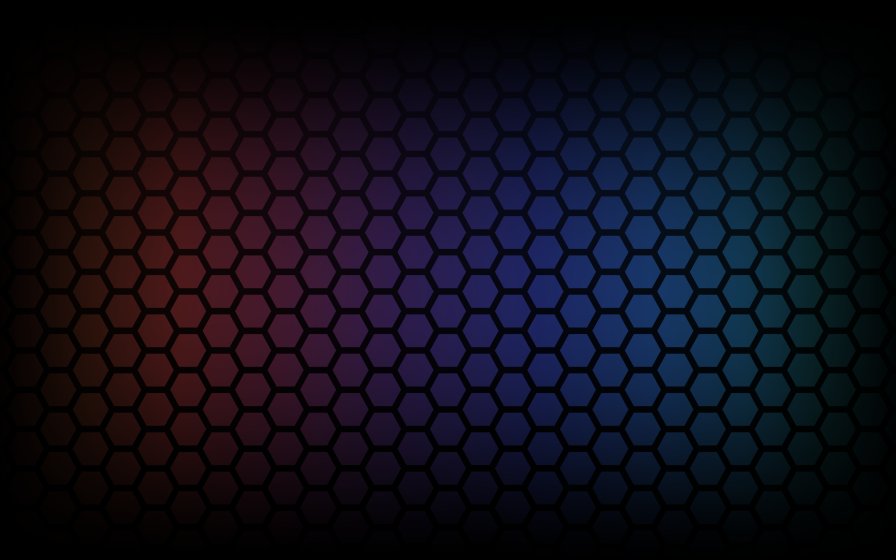
This background is drawn by a WebGL 1 fragment shader. Its source:

```glsl
precision mediump float;
// Dark honeycomb of flat-topped hexagons lit by a warm-to-cool band of light.

uniform vec2 u_resolution;

#define COLUMN_STEP 0.0580   // distance between hexagon columns, in canvas heights
#define ROW_STEP 0.0702      // distance between hexagons of one column
#define ROW_SHIFT 0.0146     // height of the central hexagon above the middle
#define TILE_RADIUS 0.417    // half height of a tile, where 0.5 leaves no gap
#define GLOW_HEIGHT 0.49     // height of the brightest level
#define GLOW_POWER 1.75      // steepness of the vertical fade
#define GAP_LOW 0.04         // gap brightness relative to tiles, at the bottom
#define GAP_HIGH 0.72        // the same at the top

// Distance measure of a hexagon in lattice units: 0.5 on its cell border.
float hexRadius(vec2 q) {
  q = abs(q);
  return max(q.y, 0.5 * q.y + 0.75 * q.x);
}

// Smallest hexagon measure over the two interleaved rectangular lattices.
float honeycomb(vec2 q) {
  vec2 period = vec2(2.0, 1.0);
  vec2 even = mod(q + 0.5 * period, period) - 0.5 * period;
  vec2 odd = mod(q, period) - 0.5 * period;
  return min(hexRadius(even), hexRadius(odd));
}

// Linear step from 0 at a to 1 at b.
float ramp(float a, float b, float x) {
  return clamp((x - a) / (b - a), 0.0, 1.0);
}

// Horizontal run of light: ember, red, plum, violet, blue, teal.
vec3 spectrum(float x) {
  vec3 c = vec3(0.012, 0.004, 0.004);
  c = mix(c, vec3(0.170, 0.072, 0.042), ramp(0.00, 0.10, x));
  c = mix(c, vec3(0.305, 0.100, 0.102), ramp(0.10, 0.20, x));
  c = mix(c, vec3(0.260, 0.098, 0.190), ramp(0.20, 0.32, x));
  c = mix(c, vec3(0.178, 0.112, 0.300), ramp(0.32, 0.45, x));
  c = mix(c, vec3(0.114, 0.147, 0.392), ramp(0.45, 0.60, x));
  c = mix(c, vec3(0.092, 0.214, 0.408), ramp(0.60, 0.73, x));
  c = mix(c, vec3(0.066, 0.220, 0.320), ramp(0.73, 0.83, x));
  c = mix(c, vec3(0.034, 0.140, 0.155), ramp(0.83, 0.91, x));
  return mix(c, vec3(0.004, 0.018, 0.018), ramp(0.91, 1.00, x));
}

void main() {
  vec2 uv = gl_FragCoord.xy / u_resolution;
  vec2 p = (gl_FragCoord.xy - 0.5 * u_resolution) / u_resolution.y;

  // Tile mask with an edge about one pixel wide
  vec2 lattice = vec2(p.x / COLUMN_STEP, (p.y - ROW_SHIFT) / ROW_STEP);
  float soft = 0.7 / (u_resolution.y * ROW_STEP);
  float tile = 1.0 - smoothstep(TILE_RADIUS - soft, TILE_RADIUS + soft,
                                honeycomb(lattice));

  // Light band fading towards the top and bottom
  float level = (uv.y - GLOW_HEIGHT) * 2.0;
  float glow = pow(max(1.0 - level * level, 0.0), GLOW_POWER);
  vec3 light = spectrum(uv.x) * glow;

  // Gaps keep more of the light near the top
  float gap = mix(GAP_LOW, GAP_HIGH, pow(uv.y, 2.2));
  gl_FragColor = vec4(light * mix(gap, 1.0, tile), 1.0);
}
```
